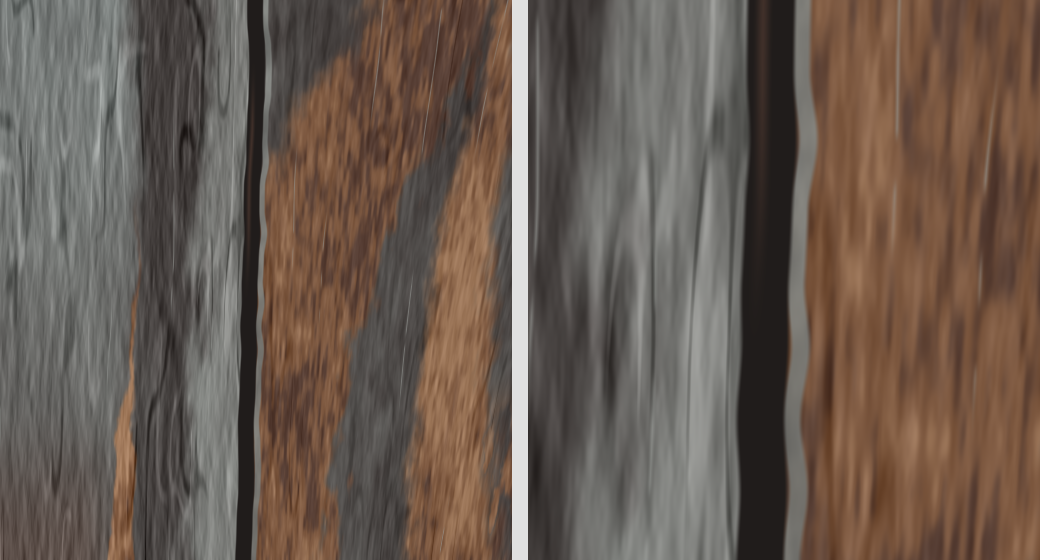
Left: the whole. Right: its middle third, enlarged.
Write a WebGL 1 fragment shader that draws this texture.

```glsl
precision highp float;
uniform vec2 u_resolution;

#define CHAR_DARK vec3(0.265, 0.245, 0.238)
#define ASH_LIGHT vec3(0.535, 0.545, 0.530)
#define WOOD_DARK vec3(0.345, 0.245, 0.205)
#define WOOD_MID vec3(0.500, 0.350, 0.250)
#define WOOD_PALE vec3(0.620, 0.465, 0.345)
#define GAP_DARK vec3(0.125, 0.110, 0.105)
#define GROOVE_DEPTH 0.13
#define RELIEF_GAIN 0.42
#define SCRATCHES 14

float hash(vec2 p) {
  p = fract(p * vec2(0.1031, 0.1137));
  p += dot(p, p.yx + 33.33);
  return fract((p.x + p.y) * p.x * 7.13 + p.y * 3.71);
}

float noise(vec2 p) {
  vec2 i = floor(p), f = fract(p);
  f = f * f * (3.0 - 2.0 * f);
  return mix(mix(hash(i), hash(i + vec2(1.0, 0.0)), f.x),
             mix(hash(i + vec2(0.0, 1.0)), hash(i + vec2(1.0, 1.0)), f.x), f.y);
}

float fbm(vec2 p) {
  float sum = 0.0, amp = 0.5;
  for (int i = 0; i < 4; i++) {
    sum += amp * noise(p);
    p = p * 2.03 + vec2(17.3, 9.1);
    amp *= 0.5;
  }
  return sum / 0.9375;
}

// Soft band around a centre line: 1 inside, 0 outside
float band(float d, float halfWidth, float soft) {
  return 1.0 - smoothstep(halfWidth - soft, halfWidth + soft, abs(d));
}

// Thin, broken lines along the contours of stretched noise
float grooves(vec2 g, vec2 scale) {
  float line = 1.0 - smoothstep(0.01, 0.09, abs(noise(g * scale) - 0.5));
  return line * smoothstep(0.42, 0.62, noise(g * vec2(24.0, 6.0) + 41.0));
}

float relief(vec2 g) {
  return fbm(g * vec2(60.0, 9.0)) + 0.4 * noise(g * vec2(120.0, 22.0));
}

// Sparse long pale scratches along the grain
float scratches(vec2 g) {
  float sum = 0.0;
  for (int i = 0; i < SCRATCHES; i++) {
    vec2 id = vec2(float(i) * 7.0 + 3.0, 19.0);
    float x = (float(i) + hash(id)) / float(SCRATCHES) * 0.92;
    float y = hash(id + 5.0);
    float reach = mix(0.06, 0.22, hash(id + 11.0));
    float bend = 0.006 * (noise(vec2(g.y * 9.0, id.x)) - 0.5);
    float broken = smoothstep(0.2, 0.6, noise(vec2(g.y * 28.0, id.x + 3.0)));
    sum += band(g.x - x - bend, 0.0008, 0.0013) * band(g.y - y, reach, 0.04) * broken;
  }
  return min(sum, 1.0);
}

void main() {
  vec2 uv = gl_FragCoord.xy / u_resolution;
  float x = uv.x, v = uv.y;
  float aspect = u_resolution.x / u_resolution.y;

  // Grain leans more toward the right edge
  float lean = 0.02 + 0.32 * max(x - 0.5, 0.0);
  vec2 g = vec2(x * aspect - lean * (v - 0.5), v);
  g.x += 0.008 * (noise(g * vec2(7.0, 5.0)) - 0.5);

  float broad = fbm(g * vec2(9.0, 3.5)) - 0.5;
  float ragged = fbm(g * vec2(38.0, 13.0) + 7.0) - 0.5;
  float fibre = noise(g * vec2(210.0, 32.0)) - 0.5;
  float slope = relief(g + vec2(0.0028, 0.0008)) - relief(g);
  float edge = x + 0.05 * broad + 0.05 * ragged;

  // Left board: weathered grey either side of a charred band
  float leftAsh = (1.0 - smoothstep(0.23, 0.29, edge)) * mix(0.28, 0.78, smoothstep(0.0, 0.75, v));
  float rimAsh = smoothstep(0.35, 0.42, edge + 0.02 * (0.5 - v)) * 0.76;
  float leftTone = max(leftAsh, rimAsh) + 0.45 * broad + 0.22 * ragged + 0.04;
  vec3 leftColor = mix(CHAR_DARK, ASH_LIGHT, clamp(leftTone, 0.0, 1.05));
  leftColor += vec3(-0.012, 0.006, 0.014) * leftAsh * v;
  leftColor = mix(leftColor, WOOD_DARK + 0.04, 0.45 * (1.0 - smoothstep(0.0, 0.3, v)) * (1.0 - smoothstep(0.15, 0.27, x)));

  // Right board: char tinted by soot haze
  float haze = 0.13 + 0.5 * broad + 0.55 * ragged;
  vec3 rightColor = mix(CHAR_DARK, ASH_LIGHT, clamp(haze, 0.0, 0.7));

  // Bare wood: wide patch, slanting streak, corner and narrow sliver
  float patchRight = 0.66 + 0.29 * pow(v, 1.9);
  float patchTop = 0.72 - 0.67 * (1.0 - v);
  float wobble = 0.09 * broad + 0.13 * ragged;
  float bare = (1.0 - smoothstep(-0.02, 0.02, x - patchRight + wobble))
             * smoothstep(-0.035, 0.05, x - patchTop + wobble);
  float streak = band(x - 0.88 - 0.12 * v * v + 0.5 * wobble, mix(0.085, 0.03, v), 0.02);
  float corner = smoothstep(0.96, 0.99, x + wobble) * (1.0 - smoothstep(0.15, 0.35, v));
  float sliverX = mix(0.238, 0.265, smoothstep(0.0, 0.4, v));
  float sliverHalf = 0.004 + 0.017 * (1.0 - smoothstep(0.12, 0.36, v));
  float sliver = band(x - sliverX + 0.22 * wobble, sliverHalf, 0.004) * (1.0 - smoothstep(0.4, 0.68, v));

  float woodTone = 0.46 + 1.1 * broad + 1.0 * ragged + 0.5 * fibre + 0.2 * max(streak, sliver);
  vec3 wood = mix(WOOD_DARK, WOOD_MID, smoothstep(0.1, 0.6, woodTone));
  wood = mix(wood, WOOD_PALE, smoothstep(0.58, 1.1, woodTone));
  rightColor = mix(rightColor, wood, max(max(bare, streak), corner) * 0.96);
  leftColor = mix(leftColor, wood, sliver);

  // Surface: embossed grain, dark grooves and pale scratches
  float gapX = 0.477 + 0.024 * v + 0.009 * (noise(vec2(v * 9.0, 2.0)) - 0.5);
  float onRight = smoothstep(-0.002, 0.002, x - gapX);
  vec3 color = mix(leftColor, rightColor, onRight);
  color += slope * RELIEF_GAIN * mix(1.0, 0.55, onRight) + 0.035 * fibre;
  color -= GROOVE_DEPTH * grooves(g, vec2(46.0, 4.5)) * mix(1.0, 0.45, onRight);
  color += 0.09 * grooves(g + vec2(0.004, 0.0), vec2(52.0, 5.0)) * (1.0 - onRight);
  color = mix(color, ASH_LIGHT + 0.06, 0.6 * scratches(g));

  // Open joint with a worn, light lip on its right
  float chip = 0.008 * (noise(vec2(v * 24.0, 8.0)) - 0.5);
  float lip = band(x - gapX - 0.021 - chip, 0.006, 0.002);
  color = mix(color, ASH_LIGHT * (0.92 + 0.5 * ragged), lip * 0.9);
  float gap = band(x - gapX - 0.4 * chip, 0.0155, 0.002);
  float innerGlow = band(x - gapX + 0.006, 0.003, 0.004) * smoothstep(0.45, 0.65, v) * (1.0 - smoothstep(0.75, 0.9, v));
  color = mix(color, mix(GAP_DARK, WOOD_DARK, 0.6 * innerGlow), gap);

  gl_FragColor = vec4(clamp(color, 0.0, 1.0), 1.0);
}
```
